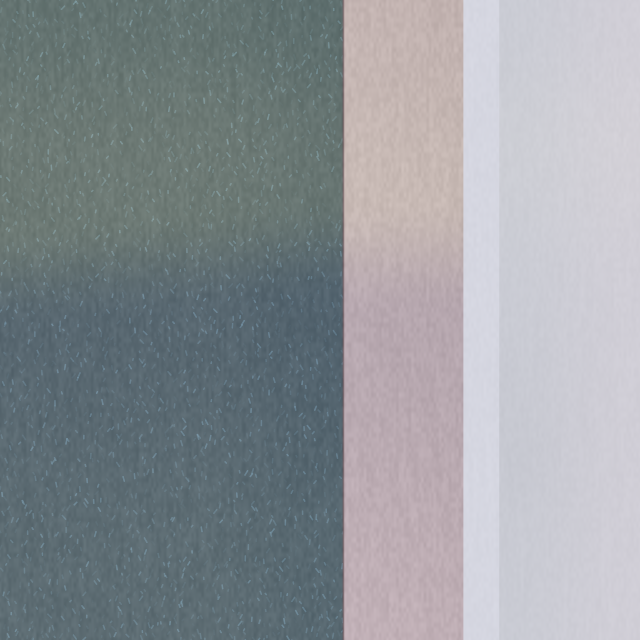
Give the GLSL for this background, as a Shadertoy shader.

```glsl
// Vertical bands of brushed, flecked paper: slate green, dusty pink and pale lilac.
#define SLATE_EDGE 0.5365
#define PINK_EDGE 0.724
#define STRIPE_EDGE 0.780
#define FADE_LOW 0.51
#define FADE_HIGH 0.67
#define FLECK_CELLS 85.0
#define FLECK_STRENGTH 0.13
#define GRAIN_CELLS 256.0
#define GRAIN_STRENGTH 0.045

// Integer hash giving two values in 0..1
vec2 hash2(vec2 cell) {
    uvec2 v = uvec2(ivec2(cell) + 4096) * 1664525u + 1013904223u;
    v.x += v.y * 1664525u;
    v.y += v.x * 1664525u;
    v ^= v >> 16u;
    v.x += v.y * 1664525u;
    v.y += v.x * 1664525u;
    v ^= v >> 16u;
    return vec2(v & 65535u) / 65535.0;
}

float valueNoise(vec2 p) {
    vec2 cell = floor(p), f = fract(p);
    f = f * f * (3.0 - 2.0 * f);
    float low = mix(hash2(cell).x, hash2(cell + vec2(1, 0)).x, f.x);
    float high = mix(hash2(cell + vec2(0, 1)).x, hash2(cell + vec2(1, 1)).x, f.x);
    return mix(low, high, f.y);
}

// Short tilted fibres, one scattered in each cell
float flecks(vec2 p) {
    vec2 cell = floor(p);
    float total = 0.0;
    for (int j = -1; j <= 1; j++) {
        for (int i = -1; i <= 1; i++) {
            vec2 id = cell + vec2(i, j);
            vec2 place = hash2(id), shape = hash2(id + 517.0);
            vec2 d = p - id - place;
            float tilt = (shape.x - 0.5) * 1.6;
            vec2 along = vec2(sin(tilt), cos(tilt));
            float halfLength = 0.08 + 0.25 * shape.y;
            d -= along * clamp(dot(d, along), -halfLength, halfLength);
            float brightness = pow(hash2(id + 911.0).x, 2.0);
            total += brightness * (1.0 - smoothstep(0.03, 0.18, length(d)));
        }
    }
    return min(total, 1.2);
}

// Soft step one pixel to either side of a band edge
float pastEdge(float x, float edge) {
    float pixel = 0.75 / iResolution.x;
    return smoothstep(edge - pixel, edge + pixel, x);
}

vec3 slateBand(vec2 uv) {
    float bend = 0.05 * (uv.x / SLATE_EDGE - 0.5);
    float upper = smoothstep(FADE_LOW, FADE_HIGH, uv.y - bend);
    vec3 lower = mix(vec3(0.365, 0.425, 0.450), vec3(0.345, 0.405, 0.440),
                     smoothstep(0.1, 0.5, uv.y));
    vec3 green = mix(vec3(0.425, 0.475, 0.455), vec3(0.390, 0.450, 0.440),
                     smoothstep(0.75, 1.0, uv.y));
    vec3 color = mix(lower, green, upper);
    color -= 0.025 * smoothstep(0.3, SLATE_EDGE, uv.x) * vec3(1.0, 0.8, 0.5);
    return color + FLECK_STRENGTH * flecks(uv * FLECK_CELLS) * vec3(0.6, 0.9, 1.1);
}

vec3 pinkBand(vec2 uv) {
    float upper = smoothstep(FADE_LOW, FADE_HIGH + 0.02, uv.y);
    vec3 mauve = mix(vec3(0.750, 0.685, 0.710), vec3(0.715, 0.655, 0.685),
                     smoothstep(0.0, 0.5, uv.y));
    vec3 peach = mix(vec3(0.780, 0.725, 0.705), vec3(0.760, 0.700, 0.690),
                     smoothstep(0.7, 1.0, uv.y));
    float across = (uv.x - SLATE_EDGE) / (PINK_EDGE - SLATE_EDGE);
    return mix(mauve, peach, upper) + 0.012 * (0.5 - across);
}

vec3 lilacBand(vec2 uv) {
    float across = smoothstep(STRIPE_EDGE, 1.0, uv.x);
    vec3 color = mix(vec3(0.790, 0.797, 0.830), vec3(0.815, 0.807, 0.840), across);
    float warm = exp(-pow((uv.y - 0.77) / 0.14, 2.0));
    float cool = exp(-pow((uv.y - 0.30) / 0.15, 2.0)) * (1.0 - across);
    return color + 0.012 * warm * vec3(1.0, 0.9, 0.3) - 0.012 * cool;
}

void mainImage(out vec4 fragColor, in vec2 fragCoord) {
    vec2 uv = fragCoord / iResolution.xy;
    float pastSlate = pastEdge(uv.x, SLATE_EDGE);
    float pastPink = pastEdge(uv.x, PINK_EDGE);

    // Bands from left to right
    vec3 color = mix(slateBand(uv), pinkBand(uv), pastSlate);
    color = mix(color, vec3(0.835, 0.840, 0.880), pastPink);
    color = mix(color, lilacBand(uv), pastEdge(uv.x, STRIPE_EDGE));

    // Thin dark red seam beside the slate
    float seam = exp(-pow((uv.x - SLATE_EDGE) / 0.0016, 2.0));
    color = mix(color, vec3(0.43, 0.33, 0.35), 0.6 * seam);

    // Vertically brushed grain, fainter on the pale bands
    float grain = valueNoise(uv * GRAIN_CELLS * vec2(1.0, 0.5)) - 0.5;
    grain += 0.6 * (valueNoise(uv * GRAIN_CELLS * vec2(0.8, 0.08) + 37.0) - 0.5);
    color += GRAIN_STRENGTH * grain * mix(1.0, 0.35, pastPink);

    fragColor = vec4(color, 1.0);
}
```
